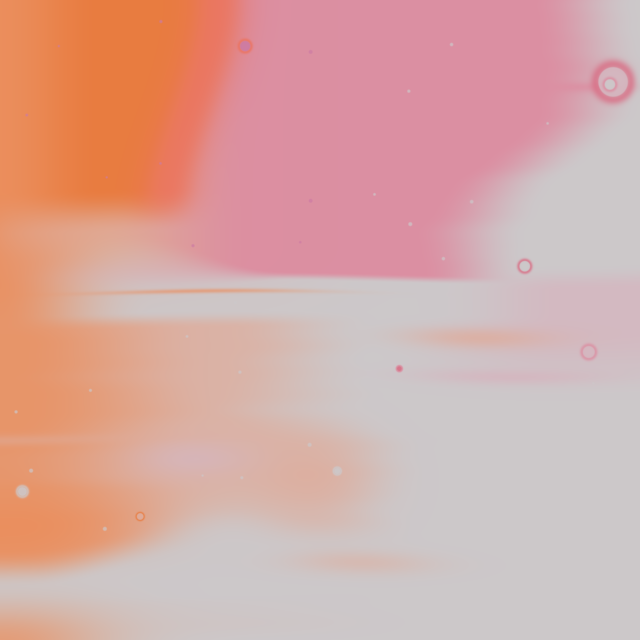
A three.js fragment shader for this background:

```glsl
// Soft abstract wash of orange, pink and pale grey inks with streaks and droplets.
varying vec2 vUv;

#define HORIZON 0.565      // lower edge of the pink field
#define STREAK_AMOUNT 0.10 // strength of the horizontal brushing
#define STREAK_SCALE 26.0  // streaks per canvas height
#define WOBBLE 0.004       // bend of the horizontal edges
#define SPECK_GRID 9.0     // speck cells per side
#define SPECK_SHARE 0.45   // share of cells holding a speck
#define SPECK_RADIUS 0.0032
#define EDGE 0.0015        // droplet edge softness

const vec3 PALE = vec3(0.800, 0.783, 0.790);
const vec3 MAUVE = vec3(0.832, 0.715, 0.750);
const vec3 PINK = vec3(0.860, 0.560, 0.635);
const vec3 ROSE = vec3(0.850, 0.430, 0.520);
const vec3 CORAL = vec3(0.925, 0.450, 0.370);
const vec3 ORANGE = vec3(0.910, 0.485, 0.250);
const vec3 APRICOT = vec3(0.920, 0.555, 0.360);
const vec3 PEACH = vec3(0.870, 0.675, 0.610);
const vec3 VIOLET = vec3(0.800, 0.480, 0.640);

float hash(vec2 p) {
  return fract(sin(dot(p, vec2(127.1, 311.7))) * 4375.85);
}

// Elliptical soft spot
float glow(vec2 p, vec2 center, vec2 radius) {
  vec2 q = (p - center) / radius;
  return exp(-dot(q, q));
}

float below(float v, float limit, float soft) {
  return 1.0 - smoothstep(limit - soft, limit + soft, v);
}

float above(float v, float limit, float soft) {
  return smoothstep(limit - soft, limit + soft, v);
}

// Layered sines stretched along x
float streaks(vec2 p) {
  float sum = 0.0, gain = 0.5, freq = STREAK_SCALE;
  for (int i = 0; i < 4; i++) {
    sum += gain * sin(p.y * freq + 1.6 * sin(p.x * 3.1 + freq) + freq * 0.7);
    freq *= 1.83;
    gain *= 0.6;
  }
  return sum;
}

// Disc with a soft ring around it
vec3 droplet(vec3 col, vec2 p, vec2 center, float r, vec3 rim, vec3 core) {
  float d = length(p - center);
  float ring = (d - r * 1.2) / (r * 0.35);
  col = mix(col, rim, 0.75 * exp(-ring * ring));
  return mix(col, core, 0.9 * below(d, r, EDGE));
}

vec3 lowerWash(vec2 p, float s) {
  vec3 col = mix(PALE, MAUVE, 0.85 * above(p.x, 0.73, 0.15)
    * above(p.y, 0.43, 0.06) * below(p.y, 0.57, 0.02));
  col = mix(col, PEACH, 0.75 * glow(p, vec2(0.75, 0.475), vec2(0.11, 0.016)));
  col = mix(col, MAUVE, 0.9 * glow(p, vec2(0.80, 0.415), vec2(0.14, 0.012)));

  // Warm mass fading to the right
  float right = 0.48 + 0.05 * s + 0.07 * below(p.y, 0.28, 0.08);
  float bottom = 0.115 + 0.055 * smoothstep(0.05, 0.35, p.x);
  float mass = below(p.x, right, 0.12) * above(p.y, bottom, 0.03);
  vec3 warm = mix(APRICOT, PEACH, smoothstep(0.02, 0.32, p.x + 0.3 * STREAK_AMOUNT * s));
  col = mix(col, warm, mass * (0.88 - 0.2 * smoothstep(0.2, 0.5, p.x)));
  col = mix(col, APRICOT, 0.8 * glow(p, vec2(0.0, 0.18), vec2(0.22, 0.045)));
  col = mix(col, PEACH, 0.7 * glow(p, vec2(0.49, 0.25), vec2(0.09, 0.07)));
  col = mix(col, PEACH, 0.5 * glow(p, vec2(0.56, 0.12), vec2(0.11, 0.018)));

  // Pale veils and the warm lower corner
  col = mix(col, MAUVE, 0.75 * glow(p, vec2(0.30, 0.28), vec2(0.09, 0.03)));
  col = mix(col, PALE, 0.8 * glow(p, vec2(0.36, 0.16), vec2(0.10, 0.05)));
  col = mix(col, PEACH, 0.5 * glow(p, vec2(0.0, 0.315), vec2(0.30, 0.009)));
  col = mix(col, APRICOT, 0.75 * glow(p, vec2(0.0), vec2(0.16, 0.055)));

  // Pale band under the horizon, with a thin warm line
  float band = above(p.y, 0.498, 0.014) * smoothstep(0.0, 0.24, p.x) * below(p.x, 0.76, 0.12);
  col = mix(col, PALE, 0.95 * band);
  float line = glow(p, vec2(0.31, 0.542), vec2(0.16, 0.0035));
  return mix(col, APRICOT, 0.7 * line);
}

vec3 upperWash(vec3 col, vec2 p, float s) {
  // Pink field, veiled at its lower left
  float soft = mix(0.045, 0.007, smoothstep(0.2, 0.45, p.x));
  float base = mix(0.60, HORIZON, smoothstep(0.15, 0.42, p.x));
  float right = 0.735 + 0.19 * smoothstep(0.62, 0.87, p.y) + 0.015 * s;
  float field = above(p.y, base, soft) * below(p.x, right, 0.085);
  vec3 fieldColor = mix(PEACH, PINK, smoothstep(0.15, 0.40, p.x));
  col = mix(col, MAUVE, 0.7 * glow(p, vec2(0.27, 0.575), vec2(0.17, 0.025)));
  col = mix(col, fieldColor, field);
  col = mix(col, APRICOT, 0.7 * exp(-p.x * 9.0) * above(p.y, 0.55, 0.06));

  // Orange block with a coral seam
  float seam = 0.262 + 0.08 * smoothstep(0.66, 1.0, p.y);
  float lift = above(p.y, 0.67, 0.035);
  vec3 block = mix(APRICOT, ORANGE, smoothstep(0.0, 0.16, p.x));
  col = mix(col, block, lift * below(p.x, seam, 0.05));
  float rim = (p.x - seam) / 0.045;
  return mix(col, CORAL, 0.8 * lift * exp(-rim * rim));
}

// One small speck in some cells of a grid
vec3 specks(vec3 col, vec2 p) {
  vec2 cell = floor(p * SPECK_GRID);
  vec2 offset = 0.15 + 0.7 * vec2(hash(cell), hash(cell + 17.0));
  float r = SPECK_RADIUS * (0.4 + 0.6 * hash(cell + 41.0));
  float d = length(p - (cell + offset) / SPECK_GRID);
  vec3 tint = mix(PALE, VIOLET, above(p.y, 0.6, 0.01) * below(p.x, 0.5, 0.01));
  return mix(col, tint, 0.7 * step(hash(cell + 73.0), SPECK_SHARE) * below(d, r, EDGE));
}

void main() {
  vec2 p = vUv;
  float s = streaks(p);
  vec2 q = p + vec2(0.0, WOBBLE * sin(p.x * 7.0 + 2.0));
  vec3 col = upperWash(lowerWash(q, s), q, s);
  col = mix(col, PEACH, STREAK_AMOUNT * max(s, 0.0) * below(p.x, 0.5, 0.2) * below(p.y, 0.5, 0.05));
  col = specks(col, p);

  // Large cell with its tail, then the clearer droplets
  col = mix(col, PINK, 0.8 * glow(p, vec2(0.90, 0.864), vec2(0.07, 0.008)));
  col = droplet(col, p, vec2(0.958, 0.872), 0.023, ROSE, MAUVE);
  col = droplet(col, p, vec2(0.953, 0.868), 0.008, PINK, PALE);
  col = droplet(col, p, vec2(0.383, 0.928), 0.008, CORAL, VIOLET);
  col = droplet(col, p, vec2(0.820, 0.584), 0.008, ROSE, PALE);
  col = droplet(col, p, vec2(0.035, 0.232), 0.007, PALE, PALE);
  col = droplet(col, p, vec2(0.624, 0.424), 0.004, PINK, ROSE);
  col = droplet(col, p, vec2(0.219, 0.193), 0.005, ORANGE, PEACH);
  col = droplet(col, p, vec2(0.527, 0.264), 0.005, PALE, PALE);
  col = droplet(col, p, vec2(0.920, 0.450), 0.009, PINK, MAUVE);
  gl_FragColor = vec4(col, 1.0);
}
```
